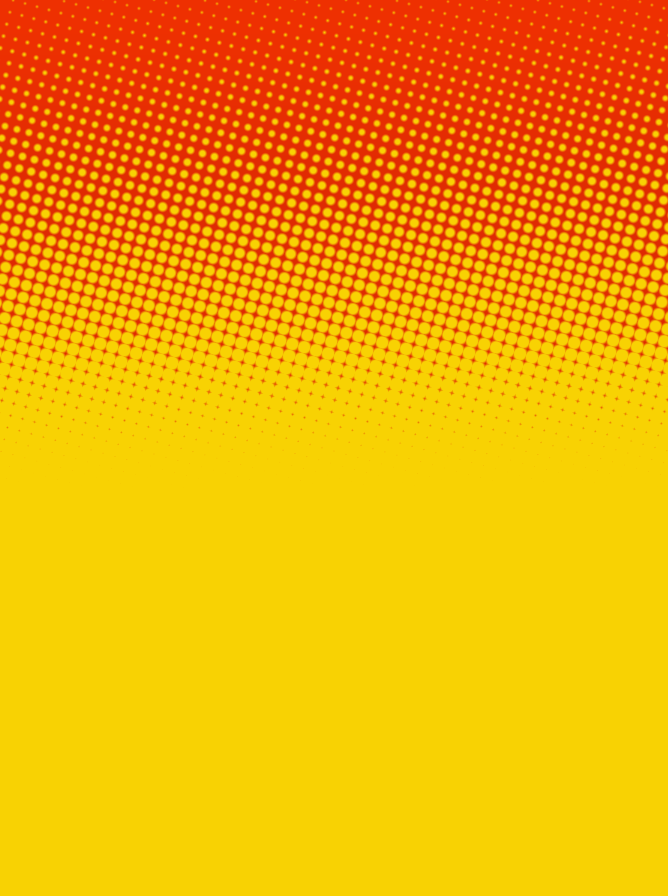
Write a Shadertoy shader that draws this background.

```glsl
// Halftone fade: a tilted grid of yellow dots grows over red until it fills the canvas.
#define PITCH 0.0138
#define TILT 0.2618
#define ANCHOR vec2(0.400, 0.625)
#define SOFTNESS 0.14
#define TOUCH_DEPTH 0.36
#define YELLOW vec3(0.973, 0.824, 0.012)
#define RED_TOP vec3(0.935, 0.190, 0.005)
#define RED_DEEP vec3(0.875, 0.165, 0.010)

// Dot radius in grid cells, for a depth measured down from the top edge
float dotRadius(float depth) {
    float growth = 0.05 + 1.6 * depth - depth * depth;
    return growth + 1.07 * max(depth - TOUCH_DEPTH, 0.0);
}

// Distance to the nearest dot centre, in grid cells
float dotDistance(vec2 p) {
    float c = cos(TILT), s = sin(TILT);
    vec2 q = p - ANCHOR;
    vec2 grid = vec2(c * q.x - s * q.y, s * q.x + c * q.y) / PITCH;
    return length(fract(grid + 0.5) - 0.5);
}

void mainImage(out vec4 fragColor, in vec2 fragCoord) {
    vec2 p = fragCoord / iResolution.y;
    float depth = 1.0 - p.y;

    // Soft dots, never sharper than one pixel
    float edge = max(SOFTNESS, 0.7 / (PITCH * iResolution.y));
    float radius = dotRadius(depth);
    float ink = 1.0 - smoothstep(radius - edge, radius + edge, dotDistance(p));

    // The dots merge into plain yellow below the fade
    ink = max(ink, smoothstep(0.48, 0.56, depth));

    vec3 red = mix(RED_TOP, RED_DEEP, smoothstep(0.0, 0.25, depth));
    fragColor = vec4(mix(red, YELLOW, ink), 1.0);
}
```
